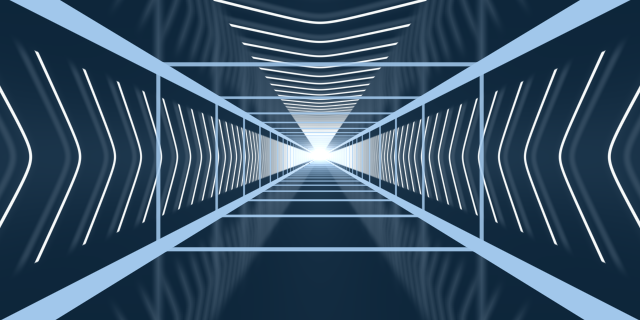
Reproduce this background procedurally as a Shadertoy shader.

```glsl
// Symmetric light tunnel: glowing chevrons, pale blue frames and a bright far end.

const vec3 NIGHT = vec3(.05, .145, .225);
const vec3 STEEL = vec3(.27, .36, .44);
const vec3 FRAME_BLUE = vec3(.63, .78, .92);
const vec3 LAMP = vec3(.97, .98, .98);
const float ASPECT = .572; // tunnel height over width

// Stripes at whole values of g; w and blur are in canvas heights.
float stripes(float g, float w, float blur) {
    float px = 1. / iResolution.y;
    float density = max(length(vec2(dFdx(g), dFdy(g))) / px, 1e-4);
    float d = abs(fract(g + .5) - .5) / density;
    float soft = max(.75 * px, blur);
    float line = 1. - smoothstep(w - soft, w + soft, d);
    float average = min(1., 2. * w * density);
    return mix(line, average, smoothstep(.25, .55, density * px));
}

// Index of the chevron at depth z and offset v across its panel.
float chevron(float z, float v, float bend) {
    return (z + .63 * sqrt(v * v + bend)) / .2275;
}

float frameIndex(float z) {
    return z / 1.117 - 1.772;
}

void mainImage(out vec4 fragColor, in vec2 fragCoord) {
    float px = 1. / iResolution.y;
    vec2 p = (fragCoord - vec2(.5, .51) * iResolution.xy) * px;
    vec2 a = abs(p);

    // Tunnel coordinates: radius r, depth z, offset v across a panel
    bool onWall = a.x * ASPECT > a.y;
    bool onFloor = !onWall && p.y < 0.;
    float r = max(max(a.x, a.y / ASPECT), .004);
    float z = 1. / r;
    float v = (onWall ? a.y : a.x) / r;

    // Dark panels with a soft sheen
    vec3 col = NIGHT + vec3(.05, .055, .06) * exp(-v * v * 18.) * (onWall ? 1. : .35);
    col += vec3(.09, .1, .11) * exp(-r * 4.);

    // Blurred mirror of the walls in floor and ceiling
    float wallX = max(a.x, .004);
    float mirrorV = abs(2. * ASPECT - a.y / wallX);
    float mirrorZ = 1. / wallX;
    float posts = stripes(frameIndex(mirrorZ), .008, .018);
    float lamps = stripes(chevron(mirrorZ, mirrorV, .0025), .008, .014);
    float mirrorFade = 1. - smoothstep(.6, 1.9, a.y / wallX);
    if (!onWall) {
        col = mix(col, FRAME_BLUE * .65, .55 * posts * mirrorFade);
        col = mix(col, STEEL, .6 * lamps * (1. - smoothstep(.25, .5, mirrorV)));
    }

    // Chevron lamps and their dim echoes
    float reach = onWall ? .372 : .39;
    float inside = 1. - smoothstep(reach - px * z, reach + px * z, v);
    float index = chevron(z, v, onWall ? .0025 : .005) - (onWall ? 0. : .2);
    float echo = stripes(index + .28, .002 + .008 * r, .009 * r);
    float lamp = stripes(index, .0005 + .0045 * r, 0.);
    float halo = stripes(index, .012 * r, .022 * r);
    if (!onFloor) {
        float softInside = 1. - smoothstep(reach - .04, reach + .03, v);
        col = mix(col, STEEL, softInside * (.55 * echo + .18 * halo));
        col = mix(col, LAMP, inside * lamp);
        col = mix(col, LAMP, inside * .8 * exp(-r * 9.));
    }

    // Cross frames
    float cross = stripes(frameIndex(z), .0125 * r, 0.);
    col = mix(col, FRAME_BLUE, cross * (onFloor ? .95 : .88));

    // Four corner beams
    vec2 slopes = p.y > 0. ? vec2(.505, .603) : vec2(.512, .617);
    float beam = min(a.y - slopes.x * a.x, slopes.y * a.x - a.y) * .87;
    vec3 beamColor = mix(FRAME_BLUE, LAMP, exp(-r * 14.));
    col = mix(col, beamColor, smoothstep(-.7 * px, .7 * px, beam));

    // Bright far end
    vec2 q = (p - vec2(0., .004)) / vec2(.044, p.y > 0. ? .034 : .019);
    col = mix(col, vec3(1.), exp(-dot(q, q) * .8));
    col += vec3(.14, .16, .18) * exp(-length(p * vec2(1., 1.6)) * 14.);

    fragColor = vec4(min(col, 1.), 1.);
}
```
